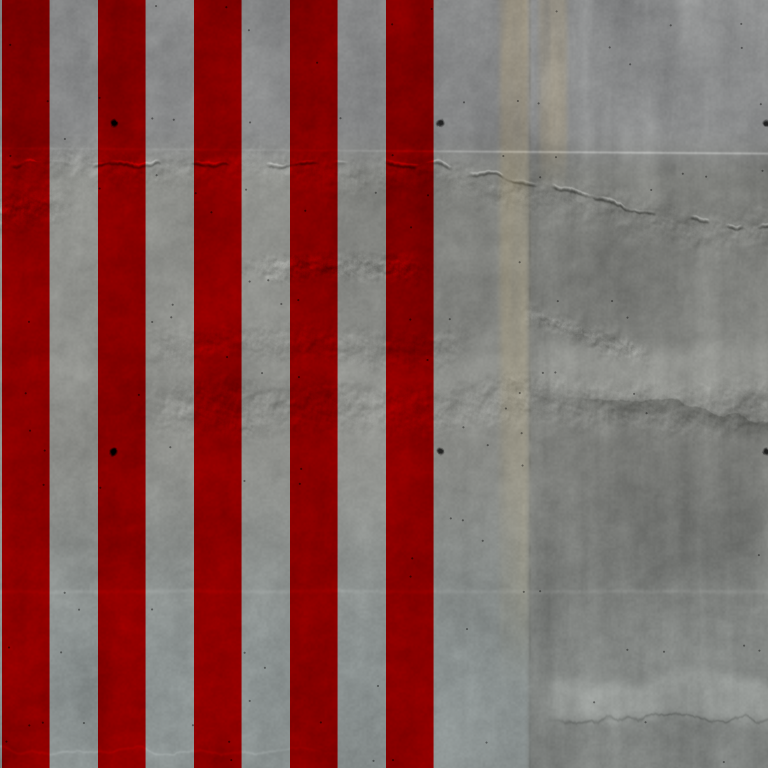
Give the GLSL for this texture, as a WebGL 1 fragment shader.

```glsl
precision highp float;
uniform vec2 u_resolution;

float hash(vec2 p) {
  vec3 q = fract(vec3(p.xyx) * 0.1031);
  q += dot(q, q.yzx + 33.33);
  return fract((q.x + q.y) * q.z);
}

float noise(vec2 p) {
  vec2 i = floor(p), f = fract(p);
  f = f * f * (3.0 - 2.0 * f);
  return mix(mix(hash(i), hash(i + vec2(1, 0)), f.x),
             mix(hash(i + vec2(0, 1)), hash(i + vec2(1, 1)), f.x), f.y);
}

float fbm(vec2 p) {
  float sum = 0.0, amp = 0.5;
  for (int i = 0; i < 5; i++) {
    sum += amp * noise(p);
    p = mat2(1.6, 1.2, -1.2, 1.6) * p + 7.3;
    amp *= 0.5;
  }
  return sum;
}

// Soft-edged rectangle between two corners
float patchMask(vec2 p, vec2 lo, vec2 hi, vec2 soft) {
  vec2 m = smoothstep(lo - soft, lo + soft, p) * (1.0 - smoothstep(hi - soft, hi + soft, p));
  return m.x * m.y;
}

float ridge(float d, float width) {
  return exp(-d * d / (width * width));
}

// Chipped relief lit from above
float relief(vec2 p) {
  return fbm(p * 65.0) - fbm((p + vec2(-0.002, 0.004)) * 65.0);
}

vec3 concrete(vec2 p) {
  vec2 w = p + 0.045 * (vec2(fbm(p * 9.0), fbm(p * 9.0 + 40.0)) - 0.5);
  float right = smoothstep(0.682, 0.694, p.x);

  // Broad tones
  float tone = 0.548;
  tone -= 0.025 * smoothstep(0.79, 0.82, p.y) * (1.0 - right);
  tone -= 0.045 * patchMask(w, vec2(0.42, 0.54), vec2(0.65, 0.79), vec2(0.04));
  tone -= 0.055 * right * (1.0 - smoothstep(0.78, 0.83, p.y));
  tone -= 0.04 * patchMask(w, vec2(0.72, 0.56), vec2(0.87, 0.70), vec2(0.04));
  tone -= 0.03 * patchMask(w, vec2(0.69, 0.22), vec2(0.98, 0.45), vec2(0.04));
  tone += 0.065 * patchMask(w, vec2(0.70, 0.485), vec2(1.1, 0.548), vec2(0.03, 0.015));
  tone += 0.085 * patchMask(w, vec2(0.72, 0.065), vec2(1.1, 0.12), vec2(0.03, 0.014));
  tone += 0.05 * patchMask(w, vec2(0.86, 0.11), vec2(0.96, 0.18), vec2(0.03));
  tone += 0.025 * patchMask(w, vec2(-0.1, 0.505), vec2(0.66, 0.53), vec2(0.02, 0.01));

  // Mottling, vertical streaks and grain
  float streaks = fbm(vec2(p.x * 38.0, p.y * 4.0)) - 0.48;
  tone += 0.11 * (fbm(p * 10.0) - 0.48) + 0.06 * (fbm(p * 55.0) - 0.48);
  tone += streaks * mix(0.06, 0.13, right);
  tone += 0.022 * (noise(p * 330.0) - 0.5);
  vec3 col = tone * mix(vec3(1.0, 1.01, 0.98), vec3(0.97, 1.02, 1.015),
    smoothstep(0.45, 0.1, p.y) * (1.0 - 0.6 * right));
  col.b += 0.018 * smoothstep(0.76, 0.84, p.y);

  // Rust and lime stains along the joint
  float fade = smoothstep(0.08, 0.25, p.y) * mix(0.5, 1.0, smoothstep(0.35, 0.95, p.y));
  float stain = patchMask(p, vec2(0.651, 0.0), vec2(0.688, 1.2), vec2(0.007, 0.1)) * fade;
  stain += 0.8 * patchMask(p, vec2(0.702, 0.79), vec2(0.738, 1.2), vec2(0.006, 0.05));
  col += stain * (0.75 + streaks) * vec3(0.085, 0.045, -0.035);
  col -= 0.06 * ridge(p.x - 0.69, 0.0018) * noise(p * vec2(9.0, 60.0));

  // Rough zones
  float curve = 0.79 - 0.085 * smoothstep(0.5, 1.0, p.x);
  float rough = 0.1 + 0.45 * ridge(w.y - curve + 0.012, 0.024);
  rough += 0.9 * ridge(w.y - 0.725, 0.022) * (1.0 - smoothstep(0.04, 0.12, p.x));
  rough += patchMask(w, vec2(0.34, 0.64), vec2(0.55, 0.67), vec2(0.03, 0.012));
  rough += 0.5 * patchMask(w, vec2(0.19, 0.53), vec2(0.60, 0.57), vec2(0.02, 0.015));
  rough += 0.5 * patchMask(w, vec2(0.2, 0.44), vec2(1.1, 0.50), vec2(0.04, 0.02));
  rough += ridge(w.y - 0.583 + 0.3 * (p.x - 0.70), 0.014)
    * patchMask(p, vec2(0.69, 0.4), vec2(0.84, 0.8), vec2(0.02));
  col += 0.42 * rough * relief(p);

  // Cracks and casting lines
  float wobble = 0.022 * (fbm(p * vec2(28.0, 8.0)) - 0.5);
  float broken = smoothstep(0.4, 0.65, noise(p * 45.0));
  float crack = p.y - curve + wobble;
  col += broken * (0.12 * ridge(crack, 0.0015) - 0.15 * ridge(crack + 0.004, 0.002));
  float seam = p.y - 0.807 + 0.007 * p.x;
  col += ridge(seam, 0.0018) * mix(0.03, 0.13, smoothstep(0.4, 0.72, p.x));
  float ledge = p.y - 0.475 + 0.025 * smoothstep(0.85, 1.0, p.x) + 1.3 * wobble;
  float ledgeSpan = smoothstep(0.73, 0.80, p.x);
  col -= ledgeSpan * 0.09 * smoothstep(-0.03, 0.0, ledge) * (1.0 - smoothstep(0.0, 0.003, ledge));
  float foot = p.y - 0.062 + 1.5 * wobble;
  col -= 0.08 * ridge(foot, 0.002) * smoothstep(0.70, 0.75, p.x);
  col += 0.035 * ridge(p.y - 0.23 + 0.2 * wobble, 0.003);
  col += 0.05 * ridge(p.y - 0.022 + wobble, 0.002) * (1.0 - smoothstep(0.3, 0.5, p.x));

  // Tie holes on a regular grid
  for (int i = 0; i < 3; i++) {
    for (int j = 0; j < 2; j++) {
      vec2 hole = vec2(0.148 + 0.425 * float(i), 0.839 - 0.427 * float(j));
      float d = length(p - hole + 0.005 * (fbm(p * 120.0) - 0.5));
      col *= 1.0 - 0.75 * (1.0 - smoothstep(0.002, 0.0065, d));
    }
  }

  // Scattered pits
  vec2 cell = floor(p * 42.0);
  vec2 offset = 0.3 + 0.4 * vec2(hash(cell + 3.1), hash(cell + 8.7));
  float pit = 1.0 - smoothstep(0.02, 0.09, length(fract(p * 42.0) - offset));
  return col * (1.0 - 0.4 * pit * step(0.93, hash(cell)));
}

void main() {
  vec2 p = gl_FragCoord.xy / u_resolution;
  float pixel = 1.0 / u_resolution.x;
  vec3 wall = concrete(p);

  // Five painted stripes
  float d = abs(mod(p.x - 0.002, 0.125) - 0.03125) - 0.03125;
  float paint = (1.0 - smoothstep(-0.5 * pixel, 0.5 * pixel, d)) * step(p.x, 0.6);
  vec3 red = vec3(wall.g * 1.3 - 0.19, 0.0, 0.0);
  gl_FragColor = vec4(clamp(mix(wall, red, paint), 0.0, 1.0), 1.0);
}
```
